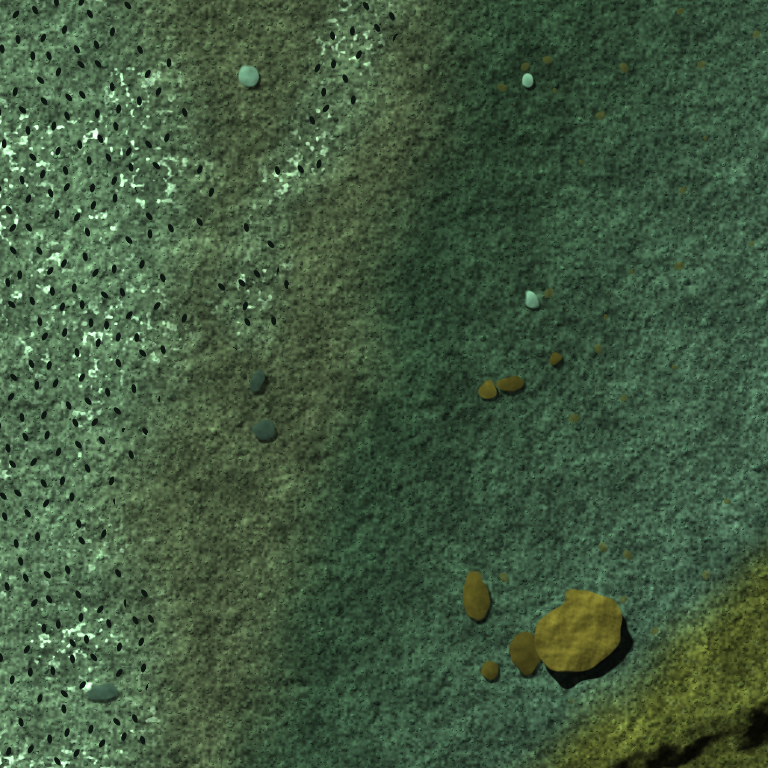
Give the GLSL for this texture, as a WebGL 1 fragment shader.

```glsl
precision highp float;
uniform vec2 u_resolution;

float hash(vec2 p) {
  vec3 q = fract(vec3(p.xyx) * 0.1031);
  q += dot(q, q.yzx + 33.33);
  return fract((q.x + q.y) * q.z);
}

float noise(vec2 p) {
  vec2 i = floor(p), f = fract(p);
  f = f * f * (3.0 - 2.0 * f);
  return mix(mix(hash(i), hash(i + vec2(1, 0)), f.x),
             mix(hash(i + vec2(0, 1)), hash(i + vec2(1, 1)), f.x), f.y);
}

float fbm(vec2 p) {
  float sum = 0.0, amp = 0.5;
  for (int i = 0; i < 4; i++) {
    sum += amp * noise(p);
    p = mat2(1.6, 1.2, -1.2, 1.6) * p + 7.3;
    amp *= 0.5;
  }
  return sum;
}

vec2 turn(vec2 p, float a) {
  return vec2(cos(a) * p.x + sin(a) * p.y, cos(a) * p.y - sin(a) * p.x);
}

float segment(vec2 p, vec2 a, vec2 b) {
  vec2 d = b - a;
  return length(p - a - d * clamp(dot(p - a, d) / dot(d, d), 0.0, 1.0));
}

// Soft coverage of a tilted ellipse
float oval(vec2 p, vec2 r, float a) {
  float d = (length(turn(p, a) / r) - 1.0) * min(r.x, r.y);
  return 1.0 - smoothstep(-0.0015, 0.0015, d);
}

// One scattered pebble per cell: coverage, lit side, shadow, tint
vec4 pebbles(vec2 p, float cells, float chance) {
  vec2 g = p * cells, id = floor(g);
  vec2 q = fract(g) - 0.3 - 0.4 * vec2(hash(id + 3.0), hash(id + 9.0));
  float a = hash(id + cells) * 40.0, r = 0.1 + 0.15 * hash(id + 21.0);
  float on = step(hash(id + 57.0), chance);
  vec2 squash = vec2(1.0, 1.35), s = q + vec2(-0.05, 0.09);
  float body = 1.0 - smoothstep(r * 0.7, r * 1.1, length(turn(q, a) * squash));
  float shade = 1.0 - smoothstep(r * 0.6, r * 1.2, length(turn(s, a) * squash));
  return vec4(body * on, dot(q, vec2(-0.6, 0.8)) / r, shade * on * (1.0 - body), hash(id + 71.0));
}

// Stone with shadow and relief laid over the ground
vec3 stone(vec3 col, vec2 p, vec2 c, vec2 r, float a, vec3 tint) {
  vec2 q = p - c, w = q + (vec2(noise(p * 70.0), noise(p * 70.0 + 40.0)) - 0.5) * 0.007;
  col *= 1.0 - 0.6 * oval(w + vec2(-0.003, 0.005), r, a);
  float lit = dot(q / r, vec2(-0.12, 0.16));
  return mix(col, tint * (0.75 + lit + 0.5 * fbm(p * 110.0)), oval(w, r, a));
}

void main() {
  vec2 p = gl_FragCoord.xy / u_resolution;
  float mid = fbm(p * 22.0);
  vec2 w = p + (vec2(fbm(p * 6.0), fbm(p * 6.0 + 31.0)) - 0.47) * 0.09;

  // Broad ground zones
  float bank = 1.0 - smoothstep(-0.07, 0.07, w.x - 0.33 - 0.27 * w.y);
  float shore = 1.0 - smoothstep(0.12, 0.28, w.x - 0.04 * sin(w.y * 7.0 - 3.5));
  float strip = min(segment(w, vec2(0.51, 1.02), vec2(0.38, 0.82)),
                    segment(w, vec2(0.38, 0.82), vec2(0.32, 0.6)));
  strip = 1.0 - smoothstep(0.015, 0.07, strip);
  float field = max(shore, strip * 0.75);
  float pale = smoothstep(0.45, 1.1, w.x + 0.25 - 0.45 * w.y);
  vec3 col = mix(vec3(0.165, 0.255, 0.175), vec3(0.255, 0.37, 0.285), pale);
  col = mix(col, vec3(0.28, 0.345, 0.235), bank);
  col = mix(col, vec3(0.33, 0.445, 0.325), max(shore, strip * 0.5));
  float olive = 1.0 - smoothstep(-0.06, 0.04, w.y - 0.04 - (w.x - 0.7) * 0.83);
  col = mix(col, vec3(0.31, 0.35, 0.15), olive * smoothstep(0.58, 0.75, p.x));

  // Grainy relief lit from the upper left
  float relief = fbm(p * 75.0) - fbm(p * 75.0 + vec2(-0.19, 0.26));
  col *= (0.72 + 0.6 * mid) * (1.0 + 1.3 * relief + 0.55 * (noise(p * 260.0) - 0.5));

  // Pebble layers, coarse to fine
  for (int i = 0; i < 3; i++) {
    float k = float(i);
    vec4 s = pebbles(p + k * 5.3, 42.0 + 34.0 * k, 0.35 + 0.1 * k);
    vec3 tint = mix(vec3(0.82, 0.87, 0.87), vec3(1.12, 1.17, 1.15), s.w);
    col *= (1.0 - 0.42 * s.z) * mix(vec3(1), tint * (1.0 + 0.22 * s.y), s.x);
  }
  vec4 amber = pebbles(p + 2.0, 30.0, 0.12 * smoothstep(0.55, 0.75, p.x));
  col = mix(col, vec3(0.31, 0.33, 0.15) * (1.0 + 0.2 * amber.y), amber.x * 0.7);

  // Bright flecks in clumps, then small dark slanted bodies
  float clump = smoothstep(0.38, 0.62, fbm(p * 17.0 + 12.0));
  float fleck = smoothstep(0.64, 0.92, noise(p * 145.0) * 0.75 + 0.3 * noise(p * 310.0));
  col += vec3(0.44, 0.56, 0.46) * fleck * (field * (0.3 + clump) + 0.13 * pale);
  vec2 g = turn(p, 0.3) * 34.0 + 20.0, id = floor(g);
  vec2 q = fract(g) - 0.28 - 0.44 * vec2(hash(id), hash(id + 13.0));
  q = turn(q, 0.6 + 1.5 * hash(id + 5.0)) / vec2(0.21, 0.11);
  float body = 1.0 - smoothstep(0.75, 1.15, length(q));
  col = mix(col, vec3(0.055, 0.085, 0.065), body * step(hash(id + 44.0), field * 0.95 - 0.12));

  // Loose stones
  vec3 ochre = vec3(0.35, 0.34, 0.13), slate = vec3(0.2, 0.29, 0.23);
  col = stone(col, p, vec2(0.634, 0.493), vec2(0.012), 0.0, ochre);
  col = stone(col, p, vec2(0.664, 0.499), vec2(0.016, 0.01), 0.2, ochre * 0.8);
  col = stone(col, p, vec2(0.725, 0.533), vec2(0.009), 0.0, ochre * 0.8);
  col = stone(col, p, vec2(0.693, 0.609), vec2(0.012, 0.008), -0.6, slate * 2.1);
  col = stone(col, p, vec2(0.688, 0.894), vec2(0.008), 0.0, slate * 2.1);
  col = stone(col, p, vec2(0.324, 0.9), vec2(0.011, 0.015), 0.2, slate * 2.0);
  col = stone(col, p, vec2(0.134, 0.098), vec2(0.02, 0.011), 0.1, slate * 1.3);
  col = stone(col, p, vec2(0.337, 0.505), vec2(0.009, 0.015), -0.4, slate);
  col = stone(col, p, vec2(0.345, 0.441), vec2(0.015, 0.011), 0.6, slate);
  col = stone(col, p, vec2(0.637, 0.128), vec2(0.013), 0.0, ochre * 0.85);
  col = stone(col, p, vec2(0.62, 0.223), vec2(0.019, 0.031), 0.1, ochre * 0.9);

  // Boulder and its deep shadow
  vec2 e = p + (vec2(noise(p * 38.0), noise(p * 38.0 + 9.0)) - 0.5) * 0.016;
  col *= 1.0 - 0.85 * oval(e - vec2(0.764, 0.16), vec2(0.063, 0.048), 0.55);
  col = stone(col, p, vec2(0.685, 0.15), vec2(0.02, 0.027), 0.0, ochre * 0.8);
  float facets = fbm(p * 32.0) - fbm(p * 32.0 + vec2(-0.16, 0.22));
  vec3 face = ochre * (0.4 + 0.5 * mid + 1.2 * facets + relief + 2.5 * p.y);
  col = mix(col, face, oval(e - vec2(0.756, 0.177), vec2(0.062, 0.049), 0.55));

  // Broken ledge in the lower right corner
  float ledge = p.y - (p.x - 0.8) * 0.46 + (mid - 0.47) * 0.07;
  float under = (1.0 - smoothstep(-0.012, 0.008, ledge)) * smoothstep(0.76, 0.82, p.x);
  float gap = smoothstep(0.4, 0.58, fbm(turn(p, 0.5) * vec2(18.0, 34.0) + 4.0));
  gl_FragColor = vec4(col * (1.0 - under * mix(0.25, 0.9, gap)), 1.0);
}
```
